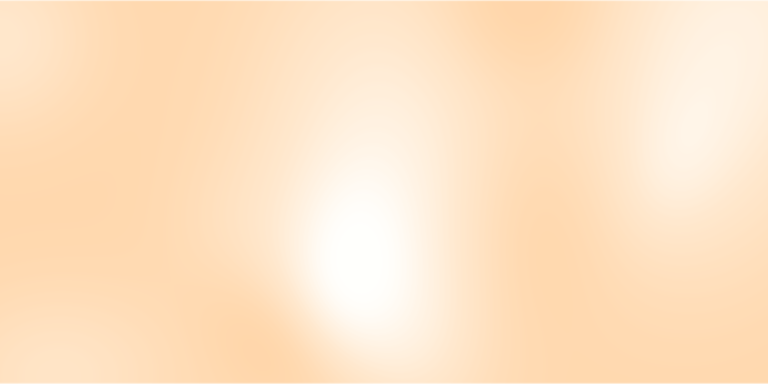
Reproduce this background procedurally as a WebGL 1 fragment shader.

```glsl
precision highp float;
// Soft peach backdrop with a white glow left of centre and a paler one at right.
// Tilted Gaussian glows and shades add up to one brightness field, which is
// gently stepped into faint contours and mapped onto a peach-to-white ramp.

uniform vec2 u_resolution;

const vec3 PEACH = vec3(1.0, 0.842, 0.672);
const vec3 CREAM = vec3(1.0, 0.922, 0.832);
const vec3 WHITE = vec3(1.0, 1.0, 0.992);
const float CONTOURS = 26.0;

// Elliptical Gaussian, turned anticlockwise by tilt radians.
float glow(vec2 p, vec2 centre, vec2 radii, float tilt) {
  float c = cos(tilt);
  float s = sin(tilt);
  vec2 d = p - centre;
  vec2 q = vec2(c * d.x + s * d.y, c * d.y - s * d.x) / radii;
  return exp(-dot(q, q));
}

// Brightness over a canvas one unit high and two wide.
float brightness(vec2 p) {
  float light = 0.03;

  // Central column and its hot core
  light += 0.62 * glow(p, vec2(1.00, 0.53), vec2(0.36, 0.62), 0.0);
  light += 0.47 * glow(p, vec2(0.906, 0.284), vec2(0.16, 0.26), -0.12);
  light += 0.18 * glow(p, vec2(1.09, 0.12), vec2(0.17, 0.22), 0.0);

  // Right glow, its core and the pale upper corner
  light += 0.38 * glow(p, vec2(1.797, 0.62), vec2(0.34, 0.43), 0.0);
  light += 0.17 * glow(p, vec2(1.765, 0.58), vec2(0.13, 0.20), -0.35);
  light += 0.45 * glow(p, vec2(1.98, 1.00), vec2(0.40, 0.40), 0.0);

  // Faint glows on the left
  light += 0.40 * glow(p, vec2(0.00, 0.90), vec2(0.25, 0.25), 0.0);
  light += 0.33 * glow(p, vec2(0.15, 0.02), vec2(0.30, 0.24), 0.0);
  light += 0.12 * glow(p, vec2(0.60, 0.35), vec2(0.20, 0.25), 0.0);

  // Darker hollows between the glows
  light -= 0.32 * glow(p, vec2(0.74, 0.09), vec2(0.26, 0.15), -0.7);
  light -= 0.25 * glow(p, vec2(1.36, 0.98), vec2(0.22, 0.20), 0.0);
  light -= 0.20 * glow(p, vec2(1.39, 0.42), vec2(0.20, 0.30), 0.0);
  return clamp(light, 0.0, 1.0);
}

// Partly flattens a smooth value into soft-edged steps.
float contour(float value, float steps, float strength) {
  float level = value * steps;
  float stepped = floor(level) + smoothstep(0.25, 0.75, fract(level));
  return mix(value, stepped / steps, strength);
}

vec3 ramp(float light) {
  vec3 lower = mix(PEACH, CREAM, smoothstep(-0.15, 0.65, light) * 1.12 - 0.12);
  return mix(lower, WHITE, smoothstep(0.42, 1.05, light));
}

void main() {
  vec2 uv = gl_FragCoord.xy / u_resolution;
  vec3 color = ramp(contour(brightness(uv * vec2(2.0, 1.0)), CONTOURS, 0.6));

  // Thin pale rim along the top and bottom
  float rim = 1.0 - smoothstep(0.001, 0.005, min(uv.y, 1.0 - uv.y));
  gl_FragColor = vec4(mix(color, WHITE, 0.5 * rim), 1.0);
}
```
